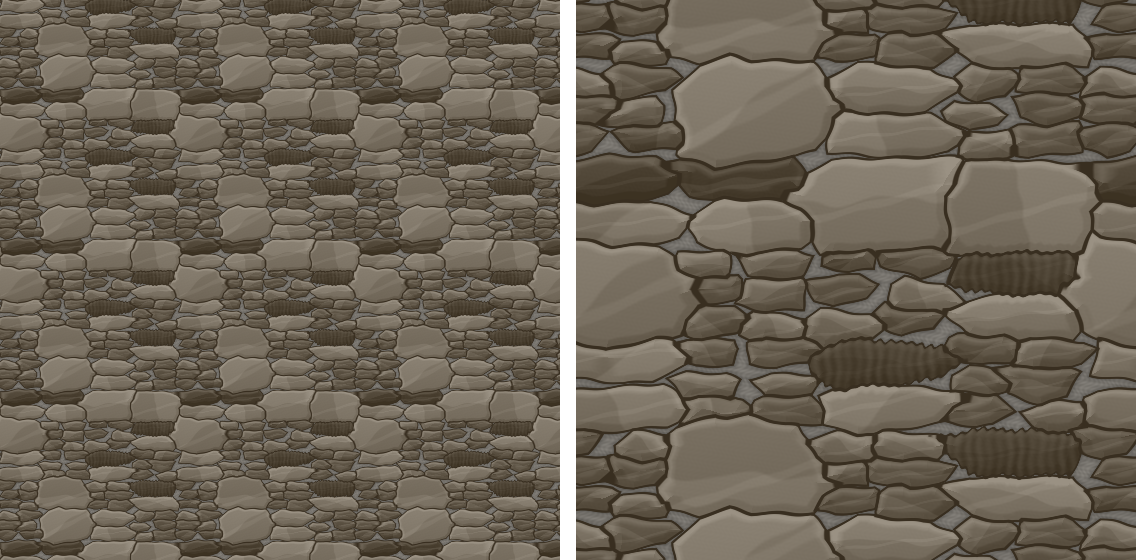
Left, the full canvas; right, a detail of the centre.
Give the GLSL for this texture, as a WebGL 1 fragment shader.

```glsl
precision highp float;
// Rubble wall: a repeating tile of 4 by 5 blocks, each holding one boulder, two slabs
// or six small stones. Every stone is a random convex polygon set in grey mortar;
// the two nearest polygons give the seams, bevels and rim light.
uniform vec2 u_resolution;

const float TAU = 6.2831853;
const float REPEATS_ACROSS = 3.122;
const vec2 TILE = vec2(1.0, 0.8415);
const vec2 BLOCKS = vec2(4.0, 5.0);
const vec2 LIGHT = vec2(-0.5, -0.86);
const vec3 STONE_DARK = vec3(0.235, 0.195, 0.135);
const vec3 STONE_PALE = vec3(0.57, 0.535, 0.48);
const vec3 MORTAR = vec3(0.50, 0.485, 0.46);
const vec3 OUTLINE = vec3(0.22, 0.18, 0.125);

// Block kinds
const float BOULDER = 0.0;
const float SLABS = 1.0;
const float RUBBLE = 2.0;
const float DARK_SLAB = 3.0;

vec3 hash3(vec2 s) {
  return fract(sin(vec3(dot(s, vec2(12.99, 78.23)), dot(s, vec2(39.35, 11.14)),
                        dot(s, vec2(73.16, 52.24)))) * 4375.85);
}

// Stone sizes by block, top row first
float blockKind(vec2 id) {
  vec4 row = id.y < 0.5 ? vec4(BOULDER, RUBBLE, DARK_SLAB, RUBBLE)
           : id.y < 1.5 ? vec4(BOULDER, SLABS, RUBBLE, RUBBLE)
           : id.y < 2.5 ? vec4(DARK_SLAB, BOULDER, BOULDER, DARK_SLAB)
           : id.y < 3.5 ? vec4(RUBBLE, RUBBLE, DARK_SLAB, BOULDER)
           : vec4(RUBBLE, DARK_SLAB, RUBBLE, SLABS);
  return id.x < 0.5 ? row.x : id.x < 1.5 ? row.y : id.x < 2.5 ? row.z : row.w;
}

// Signed distance (x) and outward normal (yz) of a random convex stone
vec3 stonePolygon(vec2 q, vec2 halfSize, vec3 rnd) {
  vec3 face = vec3(-9.0, 0.0, 0.0);
  for (int i = 0; i < 7; i++) {
    float k = float(i);
    float a = TAU * (k + 0.75 * fract(rnd.x * 7.0 + k * 0.618)) / 7.0;
    vec2 n = vec2(cos(a), sin(a));
    float reach = mix(1.0, abs(n.x) + abs(n.y), 0.5) * (0.86 + 0.22 * fract(rnd.y * 13.0 + k * 0.73));
    vec2 slope = n / halfSize;
    float d = (dot(q, n) - reach) / length(slope);
    if (d > face.x) face = vec3(d, normalize(slope));
  }
  return face;
}

// Fine layered waves that repeat with the tile
float grain(vec2 t) {
  float bend = sin(TAU * (23.0 * t.y - 9.0 * t.x));
  return sin(TAU * (41.0 * t.x + 67.0 * t.y) + 2.0 * bend)
       * sin(TAU * (58.0 * t.x - 35.0 * t.y) + 3.0 * bend);
}

// Flat facets, split by slanted cuts across the stone
float facets(vec2 q, vec3 rnd, float soft) {
  float a = TAU * rnd.z;
  float cut = dot(q, vec2(cos(a), sin(a))) + 0.08 * sin(q.x * 5.0 + a);
  float streak = q.x * 0.6 + q.y * (0.7 + rnd.x) + rnd.y - 0.5;
  float band = smoothstep(-soft, soft, streak) - smoothstep(-soft, soft, streak - 0.22);
  return 0.13 * smoothstep(-soft, soft, cut - 0.1) - 0.06 + 0.09 * band;
}

// Vertical grooves of the dark, split stones
float grooves(float x) {
  return 0.6 * sin(x * 330.0) + 0.4 * sin(x * 190.0 + 2.0 * sin(x * 75.0));
}

void main() {
  vec2 uv = gl_FragCoord.xy / u_resolution;
  float px = REPEATS_ACROSS / u_resolution.y;
  vec2 p = vec2(uv.x, 1.0 - uv.y) * REPEATS_ACROSS - vec2(0.236, 0.154);
  vec2 t = p / TILE;
  vec2 block = TILE / BLOCKS;
  p += 0.0022 * sin(TAU * (vec2(13.0, 11.0) * t.yx + vec2(5.0, 7.0) * t));

  // Nearest and second nearest stone
  vec3 face = vec3(1.0, 0.0, 0.0);
  float second = 1.0;
  vec2 local = vec2(0.0);
  vec3 rnd = vec3(0.0);
  float tone = 0.5, split = 0.0;
  for (int j = -1; j <= 1; j++) for (int i = -1; i <= 1; i++) {
    vec2 cell = floor(p / block) + vec2(float(i), float(j));
    vec2 id = mod(cell, BLOCKS);
    float kind = blockKind(id);
    vec2 grid = kind == BOULDER ? vec2(1.0) : kind == RUBBLE ? vec2(2.0, 3.0) : vec2(1.0, 2.0);
    for (int k = 0; k < 6; k++) {
      float n = float(k);
      if (n >= grid.x * grid.y) break;
      vec2 sub = vec2(mod(n, grid.x), floor(n / grid.x));
      vec3 r = hash3(id * 6.0 + sub + 3.7);
      vec2 jitter = (r.yz - 0.5) * (kind == RUBBLE ? 0.42 : 0.14);
      vec2 centre = (cell + (sub + 0.5 + jitter) / grid) * block;
      float scale = kind == BOULDER ? 1.16 : kind == RUBBLE ? 0.76 + 0.38 * r.x : 0.98;
      vec2 halfSize = 0.5 * scale * block / grid;
      vec2 q = (p - centre) / halfSize;
      if (max(abs(q.x), abs(q.y)) > 2.2) continue;
      bool dark = kind == DARK_SLAB && sub.y < 0.5;
      float torn = dark && abs(id.y - 2.0) > 0.5 ? 1.0 : 0.0;
      vec3 f = stonePolygon(q, halfSize, r);
      f.x += torn * 0.0035 * grooves(p.x - centre.x + 0.3 * (p.y - centre.y));
      if (f.x < face.x) {
        second = face.x;
        face = f; local = q; rnd = r; split = torn;
        tone = dark ? 0.17 : kind == RUBBLE ? 0.34 + 0.32 * r.z : 0.68 + 0.14 * r.y;
      } else second = min(second, f.x);
    }
  }

  // Stone surface: facets, hewn bevel, thin rim light
  float inside = min(-face.x, 0.5 * (second - face.x));
  float lit = dot(face.yz, LIGHT);
  float bevel = 1.0 - smoothstep(0.013, 0.019, inside);
  float rim = exp(-pow((inside - 0.008) / 0.0035, 2.0));
  float relief = facets(local, rnd, 0.04) - 0.07 * local.y + 0.13 * lit * bevel + rim * (0.07 + 0.1 * lit);
  tone += relief * mix(1.0, 0.45, split) + split * 0.07 * grooves(local.x * 0.12) + 0.012 * grain(t);
  vec3 stone = mix(STONE_DARK, STONE_PALE, clamp(tone, 0.0, 1.1));

  // Mortar with a soft contact shadow, then outlined stones
  vec3 color = MORTAR + 0.03 * grain(t);
  color *= 1.0 - 0.3 * exp(-max(face.x, 0.0) / 0.006);
  color = mix(color, OUTLINE, 1.0 - smoothstep(-0.5 * px, 0.5 * px, face.x - 0.001));
  color = mix(color, stone, smoothstep(0.003 - 0.6 * px, 0.003 + 0.6 * px, inside));
  gl_FragColor = vec4(color, 1.0);
}
```
